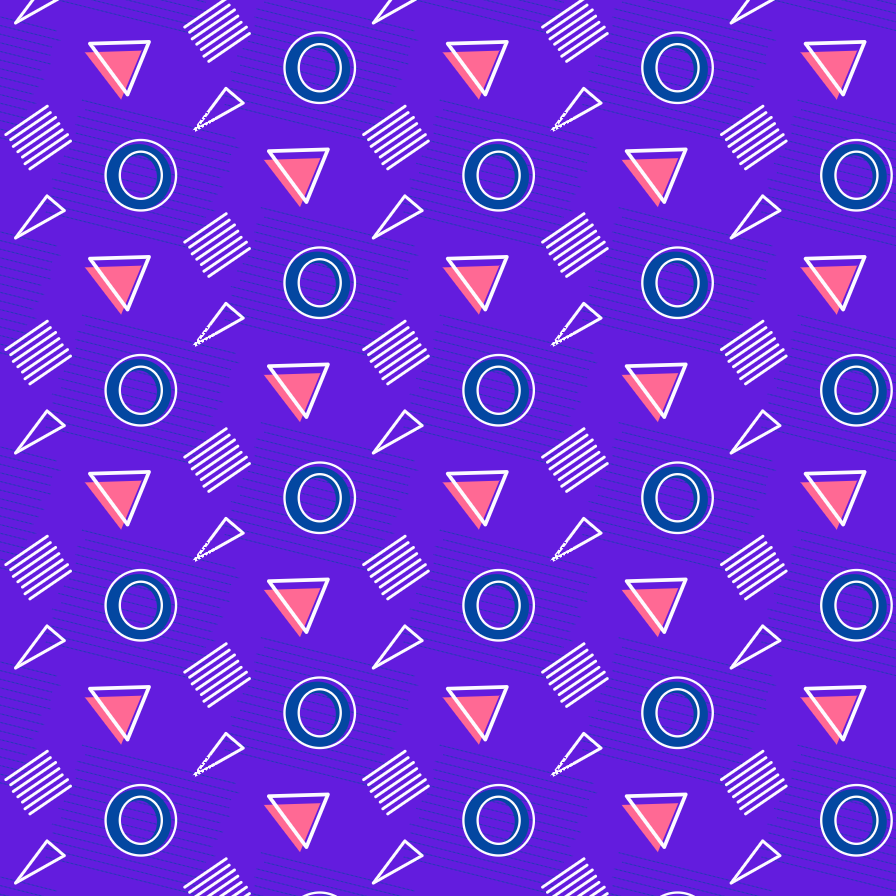
Give the GLSL for this pattern, as a WebGL 2 fragment shader.

```glsl
#version 300 es
precision highp float;
// Playful geometric repeat: rings, triangles, slivers and stripe blocks on violet.
// Each motif is folded onto a half-drop lattice, then drawn from distance functions.
// Lengths are in design units, 768 to the canvas height, with y pointing down.
uniform vec2 u_resolution;
out vec4 fragColor;

const vec2 PERIOD = vec2(306.7, 184.3);
const vec3 VIOLET = vec3(0.39, 0.11, 0.87);
const vec3 BLUE = vec3(0.01, 0.28, 0.63);
const vec3 PINK = vec3(1.0, 0.41, 0.58);
const vec3 WHITE = vec3(0.99, 0.985, 1.0);

// Offset from the nearest lattice point; z is 1 on the half-dropped columns
vec3 nearestRepeat(vec2 q) {
  vec2 whole = q - PERIOD * round(q / PERIOD);
  vec2 dropped = q - PERIOD * (round(q / PERIOD - 0.5) + 0.5);
  return dot(whole, whole) < dot(dropped, dropped) ? vec3(whole, 0.0) : vec3(dropped, 1.0);
}

float segment(vec2 p, vec2 a, vec2 b) {
  vec2 ab = b - a;
  return length(p - a - ab * clamp(dot(p - a, ab) / dot(ab, ab), 0.0, 1.0));
}

float triangleOutline(vec2 p, vec2 a, vec2 b, vec2 c) {
  return min(segment(p, a, b), min(segment(p, b, c), segment(p, c, a)));
}

float halfPlane(vec2 p, vec2 a, vec2 b) {
  vec2 dir = normalize(b - a);
  return dot(p - a, vec2(dir.y, -dir.x));
}

float triangleFill(vec2 p, vec2 a, vec2 b, vec2 c) {
  return max(halfPlane(p, a, b), max(halfPlane(p, b, c), halfPlane(p, c, a)));
}

// Approximate distance to an axis-aligned ellipse
float ellipse(vec2 p, vec2 radii) {
  float k = length(p / radii);
  return k * (k - 1.0) / max(length(p / (radii * radii)), 1e-4);
}

// Smooth coverage of a shape over one pixel
float cover(float d) {
  return clamp(0.5 - d * u_resolution.y / 768.0, 0.0, 1.0);
}

// Parallelogram of fine, broken slanted lines
float hatch(vec2 p) {
  float slant = p.y - 0.25 * p.x;
  float row = round(slant / 7.4);
  float side = abs(p.x + 0.35 * slant + 3.0 * sin(row * 2.4)) - 66.0;
  float patchEdge = max(side, abs(slant) - 53.0);
  float dash = 0.7 + 0.3 * sin(p.x * 1.7 + row * 2.0);
  return cover(abs(slant - row * 7.4) - 0.5) * cover(patchEdge) * dash;
}

// Seven round-ended strokes with slightly uneven lengths
float stripes(vec2 p) {
  vec2 along = vec2(0.825, -0.565);
  vec2 q = vec2(dot(p, along), dot(p, vec2(-along.y, along.x)));
  float row = clamp(round(q.y / 5.98), -3.0, 3.0);
  float reach = 21.3 + 0.8 * sin(row * 4.1);
  return segment(q, vec2(-reach, row * 5.98), vec2(reach, row * 5.98)) - 1.25;
}

void main() {
  vec2 p = gl_FragCoord.xy / u_resolution.y * 768.0;
  p.y = 768.0 - p.y;
  vec3 color = VIOLET;

  // Hatch behind each ring
  vec2 ring = nearestRepeat(p - vec2(427.4, 150.2)).xy;
  color = mix(color, BLUE, 0.65 * hatch(ring));

  // Blue band, shifted from its two white outlines
  vec2 band = ring - vec2(-2.2, 1.5);
  float bandEdge = max(length(band) - 28.2, -ellipse(band, vec2(16.0, 18.5)));
  color = mix(color, BLUE, cover(bandEdge));
  float rims = min(abs(length(ring) - 30.2), abs(ellipse(ring, vec2(18.0, 20.2))));
  color = mix(color, WHITE, cover(rims - 1.0));

  // Pink triangle with an offset outline
  vec2 tri = nearestRepeat(p - vec2(409.0, 427.0)).xy;
  float pink = triangleFill(tri, vec2(-29.5, -13.5), vec2(19.0, -15.0), vec2(1.5, 27.0));
  color = mix(color, PINK, cover(pink));
  float frame = triangleOutline(tri, vec2(-25.2, -21.0), vec2(25.4, -22.5), vec2(7.0, 22.6));
  color = mix(color, WHITE, cover(frame - 1.6));

  // Sliver triangle; half-dropped copies are speckled near the tip
  vec3 sliver = nearestRepeat(p - vec2(341.0, 370.0));
  vec2 tip = vec2(-21.0, 18.3);
  float outline = triangleOutline(sliver.xy, tip, vec2(6.0, -17.8), vec2(20.8, -5.2)) - 1.3;
  float speck = sin(sliver.x * 1.25 + sliver.y * 0.5) * sin(sliver.y * 1.3 - sliver.x * 0.4);
  float wear = sliver.z * smoothstep(0.35, 0.65, speck)
             * (1.0 - smoothstep(18.0, 24.0, length(sliver.xy - tip)));
  color = mix(color, WHITE, cover(outline) * (1.0 - wear));

  // Stripe block
  color = mix(color, WHITE, cover(stripes(nearestRepeat(p - vec2(339.6, 302.3)).xy)));

  fragColor = vec4(color, 1.0);
}
```
